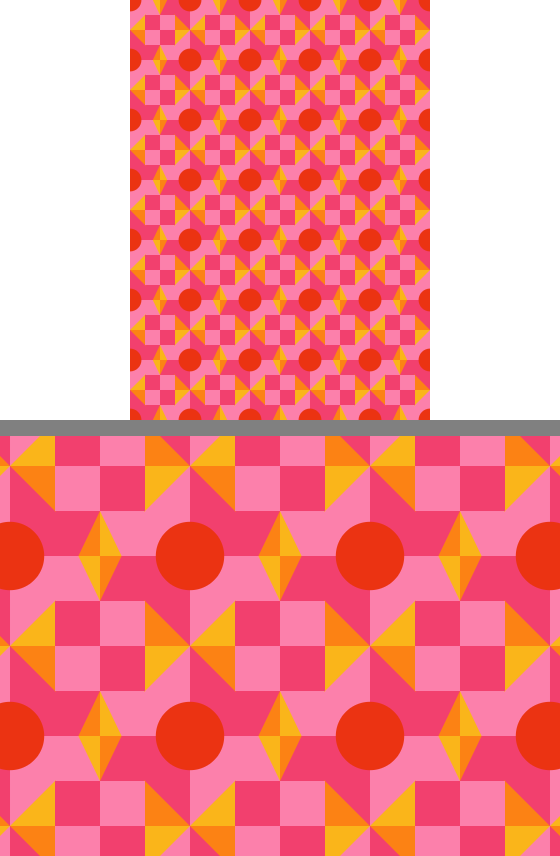
Top: the whole. Bottom: its middle third, enlarged.
A WebGL 2 fragment shader for this pattern:

```glsl
#version 300 es
precision highp float;
// Geometric panel of discs, kites and checked blocks with bow-tie triangles, on white.

uniform vec2 u_resolution;
out vec4 outColor;

const vec2 REPEATS = vec2(5.0, 7.0);       // cells across and down
const float DISC_RADIUS = 0.19;            // lengths below are in cells
const vec2 KITE_HALF = vec2(0.12, 0.25);
const float BLOCK_HALF = 0.25;

const vec3 WHITE = vec3(1.0);
const vec3 LIGHT_PINK = vec3(0.99, 0.50, 0.67);
const vec3 DEEP_PINK = vec3(0.95, 0.25, 0.43);
const vec3 RED = vec3(0.92, 0.20, 0.07);
const vec3 YELLOW = vec3(0.98, 0.71, 0.10);
const vec3 ORANGE = vec3(0.99, 0.51, 0.08);

// Coverage of a shape from its signed distance and the pixel size.
float cover(float dist, float pixel) {
    return clamp(0.5 - dist / pixel, 0.0, 1.0);
}

// Smooth checker of half-cell quadrants: 1 where the signs of q differ.
float quadrantCheck(vec2 q, float pixel) {
    vec2 edge = sign(q) * (0.25 - abs(abs(q) - 0.25));
    vec2 side = clamp(edge / pixel + 0.5, 0.0, 1.0);
    return mix(side.x, 1.0 - side.x, side.y);
}

void main() {
    float pixel = REPEATS.y / u_resolution.y;
    vec2 centred = (gl_FragCoord.xy - 0.5 * u_resolution) * pixel;
    vec2 p = centred + 0.5 * REPEATS;
    vec2 q = p - floor(p + 0.5);           // offset from the nearest disc
    vec2 b = 0.5 - abs(q);                 // folded offset from the block centre

    // Two-tone ground and its counterchanged colours
    float check = quadrantCheck(q, pixel);
    vec3 color = mix(DEEP_PINK, LIGHT_PINK, check);
    vec3 warm = mix(ORANGE, YELLOW, check);
    vec3 square = mix(LIGHT_PINK, DEEP_PINK, check);

    // Bow-tie triangles, tucked one pixel under the block
    float triangle = max((b.x + b.y - 0.5) * inversesqrt(2.0),
                         BLOCK_HALF - pixel - b.x);
    color = mix(color, warm, cover(triangle, pixel));

    // Checked block
    color = mix(color, square, cover(max(b.x, b.y) - BLOCK_HALF, pixel));

    // Kite between discs
    float kite = (b.x / KITE_HALF.x + abs(q.y) / KITE_HALF.y - 1.0)
               * KITE_HALF.x * KITE_HALF.y / length(KITE_HALF);
    color = mix(color, warm, cover(kite, pixel));

    // Disc
    color = mix(color, RED, cover(length(q) - DISC_RADIUS, pixel));

    // White margins at the sides
    float panel = abs(centred.x) - 0.5 * REPEATS.x;
    outColor = vec4(mix(WHITE, color, cover(panel, pixel)), 1.0);
}
```
